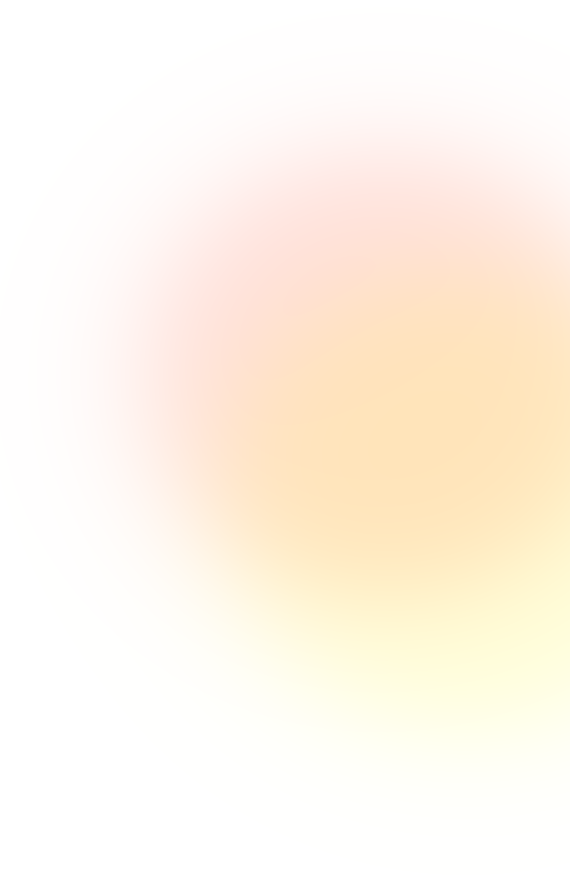
This background is drawn by a Shadertoy shader. Its source:

```glsl
#define CORAL_CENTER vec2(0.430, 0.583)
#define CORAL_RADII vec2(0.267, 0.247)
#define CORAL_COLOR vec3(1.0, 0.16, 0.03)
#define YELLOW_CENTER vec2(0.521, 0.440)
#define YELLOW_RADII vec2(0.273, 0.254)
#define YELLOW_COLOR vec3(1.0, 1.0, 0.0)
#define GLOW_OPACITY 0.15
#define BLUR 0.060

// Approximate signed distance to an axis-aligned ellipse
float ellipseDistance(vec2 p, vec2 radii) {
    return (length(p / radii) - 1.0) * min(radii.x, radii.y);
}

// Coverage of an ellipse with a Gaussian-like soft edge
float softEllipse(vec2 p, vec2 center, vec2 radii) {
    float d = ellipseDistance(p - center, radii);
    return 0.5 - 0.5 * tanh(0.8 * d / BLUR);
}

void mainImage(out vec4 fragColor, in vec2 fragCoord) {
    // Canvas height is one unit
    vec2 p = fragCoord / iResolution.y;

    // Yellow glow laid over the coral glow on white
    float coral = softEllipse(p, CORAL_CENTER, CORAL_RADII);
    float yellow = softEllipse(p, YELLOW_CENTER, YELLOW_RADII);
    vec3 color = mix(vec3(1.0), CORAL_COLOR, GLOW_OPACITY * coral);
    color = mix(color, YELLOW_COLOR, GLOW_OPACITY * yellow);

    fragColor = vec4(color, 1.0);
}
```
